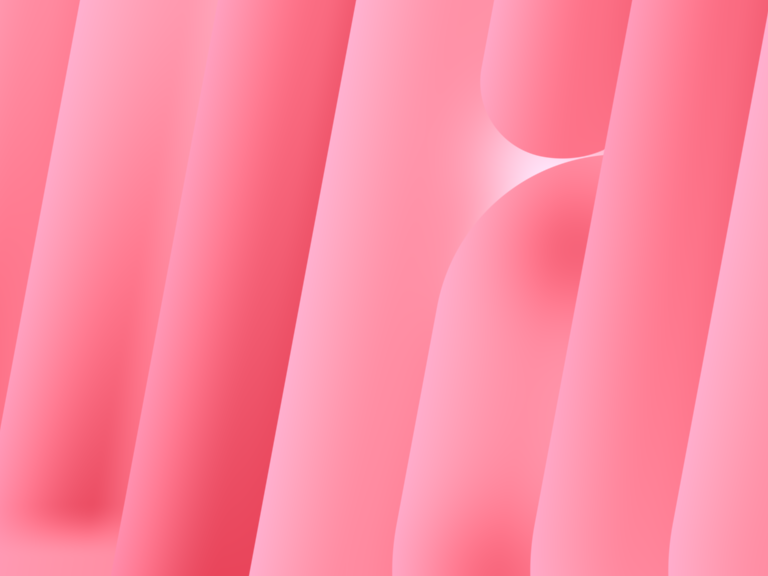
Reproduce this background procedurally as a WebGL 2 fragment shader.

```glsl
#version 300 es
precision highp float;
// Slanted, softly shaded pink tubes, one of them split into two rounded ends.

#define PITCH 0.2356      // tube width, in canvas heights
#define FIRST_EDGE 0.1366 // offset of the first tube edge
#define AXIS vec2(0.183, 0.983)
#define UPPER_RADIUS 0.132
#define LOWER_RADIUS 0.323
#define GAP_CENTER vec2(0.946, 0.714)
#define GAP_GLOW 0.27
#define LILAC 0.04

uniform vec2 u_resolution;
out vec4 fragColor;

const int LAYERS = 8;

// Tone of each layer: lit left side, core, right rim
const vec3 TOP_TONE[LAYERS] = vec3[](
    vec3(0.70, 0.54, 0.50), vec3(0.70, 0.60, 0.64),
    vec3(0.65, 0.42, 0.35), vec3(0.71, 0.57, 0.57),
    vec3(0.68, 0.44, 0.40), vec3(0.69, 0.57, 0.57),
    vec3(0.63, 0.42, 0.37), vec3(0.70, 0.60, 0.60));
const vec3 BOTTOM_TONE[LAYERS] = vec3[](
    vec3(0.66, 0.34, 0.44), vec3(0.60, 0.25, 0.36),
    vec3(0.58, 0.27, 0.27), vec3(0.70, 0.54, 0.51),
    vec3(0.64, 0.50, 0.70), vec3(0.69, 0.56, 0.58),
    vec3(0.68, 0.53, 0.52), vec3(0.69, 0.55, 0.55));

float spot(vec2 p, vec2 center, float radius) {
    vec2 q = (p - center) / radius;
    return exp(-dot(q, q));
}

// Cross profile of a tube, u running from its left edge to its right
float tubeTone(float u, vec3 tone) {
    float body = mix(tone.x, tone.y, smoothstep(-0.2, 0.8, u));
    return mix(body, tone.z, smoothstep(0.75, 1.05, u));
}

// Rounded ends, in (across, along) coordinates; negative inside
float upperEnd(vec2 q, float edge) {
    q -= vec2(edge + UPPER_RADIUS, 0.037);
    q.x *= q.x > 0.0 ? 0.83 : 1.0;
    return length(vec2(q.x, min(q.y, 0.0))) - UPPER_RADIUS;
}

float lowerEnd(vec2 q, float edge) {
    q -= vec2(edge + LOWER_RADIUS, -0.384);
    return length(vec2(min(q.x, 0.0), max(q.y, 0.0))) - LOWER_RADIUS;
}

vec3 toneColor(float tone, float u) {
    float red = mix(0.91, 1.0, smoothstep(0.24, 0.5, tone));
    float blue = tone + 0.085 + LILAC * exp(-5.0 * max(u, 0.0));
    return vec3(red, tone, blue);
}

void main() {
    vec2 p = gl_FragCoord.xy / u_resolution.y;
    float pixel = 1.0 / u_resolution.y;

    // Frame turned along the tubes, measured from the upper left corner
    vec2 fromTop = p - vec2(0.0, 1.0);
    vec2 q = vec2(dot(fromTop, vec2(AXIS.y, -AXIS.x)), dot(fromTop, AXIS));

    // The right-hand tubes curl inward at their feet
    float foot = max(0.0, 1.0 - p.y / 0.09);
    q.x -= 0.009 * foot * foot * step(0.6, p.x);

    float down = pow(clamp(1.0 - p.y, 0.0, 1.0), 1.3);
    float splitEdge = FIRST_EDGE + 3.0 * PITCH;
    float upper = upperEnd(q, splitEdge);
    float lower = lowerEnd(q, splitEdge);

    // Each tube overlaps the one to its left
    vec3 color = vec3(0.0);
    for (int i = 0; i < LAYERS; i++) {
        float slot = float(i < 5 ? i - 1 : i - 2);
        float inside = q.x - FIRST_EDGE - slot * PITCH;
        float u = inside / PITCH;
        float tone = tubeTone(u, mix(TOP_TONE[i], BOTTOM_TONE[i], down));

        if (i == 1) { // shadow dissolves at the foot
            tone = mix(0.61 - 0.05 * u, tone, smoothstep(0.03, 0.13, p.y));
        } else if (i == 3) { // light in the gap between the ends
            tone += GAP_GLOW * spot(p, GAP_CENTER, 0.12);
            tone += 0.06 * exp(-max(lower, 0.0) / 0.03)
                  * smoothstep(0.35, 0.65, p.y);
        } else if (i == 4) {
            inside = -upper;
        } else if (i == 5) { // two warm shadows on the lower end
            inside = -lower;
            tone -= 0.18 * spot(p, vec2(1.007, 0.566), 0.12);
            tone -= 0.16 * spot(p, vec2(0.868, -0.02), 0.14);
        }
        float mask = smoothstep(-pixel, pixel, inside);
        color = mix(color, toneColor(tone, u), mask);
    }
    fragColor = vec4(clamp(color, 0.0, 1.0), 1.0);
}
```
